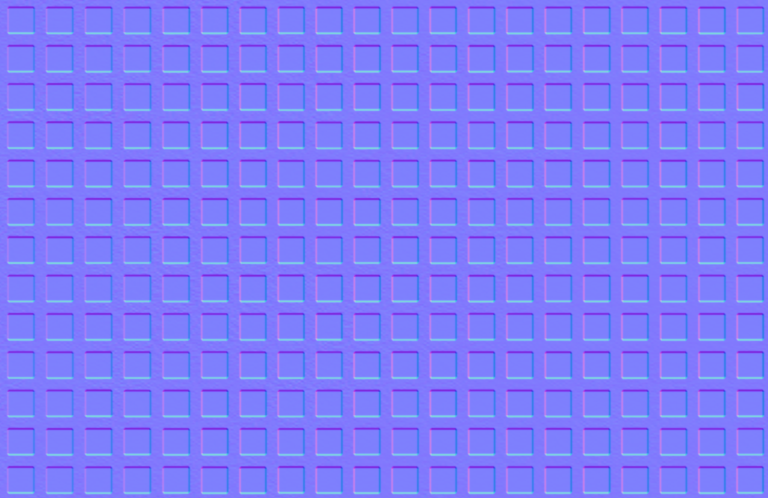
Write a WebGL 2 fragment shader that draws this texture map.

```glsl
#version 300 es
precision highp float;
// Normal map of a flat lattice with 20 by 13 bevelled square recesses and lightly worn bars.

uniform vec2 u_resolution;
out vec4 fragColor;

float hash(vec2 p) {
    return fract(sin(dot(p, vec2(127.1, 311.7))) * 43758.5453);
}

float noise(vec2 p) {
    vec2 i = floor(p), f = fract(p);
    f = f * f * (3.0 - 2.0 * f);
    return mix(mix(hash(i), hash(i + vec2(1, 0)), f.x),
               mix(hash(i + vec2(0, 1)), hash(i + vec2(1, 1)), f.x), f.y);
}

// Fine grain, slightly stretched along the horizontal bars
float roughHeight(vec2 p) {
    return 0.6 * noise(p * vec2(7.0, 11.0)) + 0.5 * noise(p * vec2(13.0, 19.0) + 7.3);
}

float roundedBox(vec2 p, vec2 halfSize, float radius) {
    vec2 d = abs(p) - halfSize + radius;
    return length(max(d, 0.0)) + min(max(d.x, d.y), 0.0) - radius;
}

void main() {
    vec2 uv = gl_FragCoord.xy / u_resolution;
    vec2 grid = uv * vec2(20.0, 13.0);
    float pixel = 13.0 / u_resolution.y;

    // Columns drift slightly; every recess has its own small offset
    grid.x -= 0.055 * exp(-pow((uv.x - 0.29) / 0.19, 2.0));
    vec2 cell = floor(grid);
    vec2 jitter = vec2(hash(cell), hash(cell + 31.7)) - 0.5;
    vec2 p = fract(grid) - vec2(0.538, 0.468) - 0.008 * jitter;

    // Distance to the recess outline and its outward direction
    vec2 halfSize = vec2(0.338, 0.338);
    float d = roundedBox(p, halfSize, 0.05);
    vec2 e = 0.004 * vec2(1, 0);
    vec2 outward = vec2(
        roundedBox(p + e.xy, halfSize, 0.05) - roundedBox(p - e.xy, halfSize, 0.05),
        roundedBox(p + e.yx, halfSize, 0.05) - roundedBox(p - e.yx, halfSize, 0.05)) / 0.008;

    // Soft bevel slopes: the left side is shallow, most of all in the first columns
    float width = length(vec2(0.026, 0.45 * pixel));
    float bevel = exp(-d * d / (width * width)) * 0.026 / width * 1.2;
    float leftSlope = mix(0.25, 0.52, smoothstep(0.05, 0.4, uv.x));
    float rightSlope = mix(0.4, 0.58, smoothstep(0.0, 0.35, uv.x));
    vec2 strength = vec2(outward.x < 0.0 ? leftSlope : rightSlope,
                         outward.y < 0.0 ? 0.74 : 0.78);
    strength *= 0.92 + 0.16 * hash(cell + 5.1);
    vec2 slope = -outward * strength * bevel;

    // Patchy grain on the bars, strongest at the left; the recess floors stay smooth
    float h = roughHeight(grid);
    vec2 grain = vec2(roughHeight(grid + vec2(0.03, 0.0)) - h,
                      roughHeight(grid + vec2(0.0, 0.03)) - h);
    float wear = mix(0.3, 1.0, noise(grid * 0.7 + 3.0)) * mix(1.0, 0.5, smoothstep(0.1, 0.9, uv.x));
    float onBars = smoothstep(-0.01, 0.05, d);
    slope += grain * wear * mix(0.04, 0.3, onBars);

    // Broad tilt of the bars, uneven from place to place
    float tilt = 0.6 + 0.8 * noise(grid * 0.9 + 11.0);
    slope += onBars * tilt * vec2(0.024, -0.045);

    // Encode the unit normal as colour
    vec3 normal = normalize(vec3(slope, 1.0));
    vec3 color = 0.5 + 0.5 * normal - vec3(0.007, 0.0, 0.008);
    fragColor = vec4(color, 1.0);
}
```
